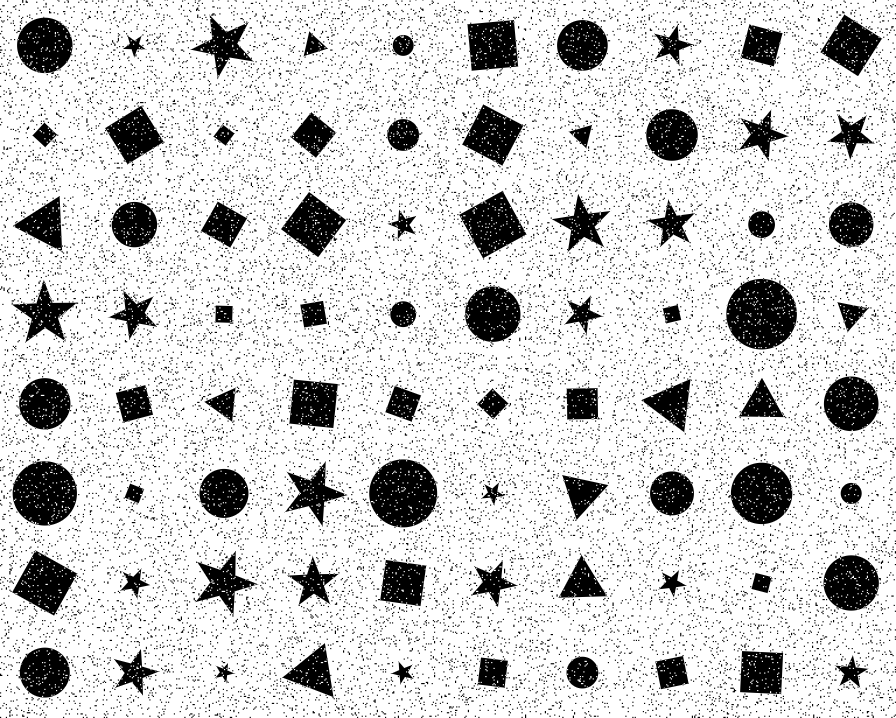
This pattern is drawn by a Shadertoy shader. Its source:

```glsl
const float PI = 3.14159265;
const float COLUMNS = 10.0;
const float ROWS = 8.0;
const float GRAINS_ACROSS = 768.0;
const float GRAIN_DENSITY = 0.055;

// Three independent random values in 0..1 for an integer cell
vec3 hash3(ivec2 cell, uint seed) {
    uvec3 v = uvec3(uvec2(cell + 4096), seed) * 1664525u + 1013904223u;
    v.x += v.y * v.z;
    v.y += v.z * v.x;
    v.z += v.x * v.y;
    v ^= v >> 16u;
    v.x += v.y * v.z;
    v.y += v.z * v.x;
    v.z += v.x * v.y;
    return vec3(v >> 8u) / 16777216.0;
}

vec2 rotate(vec2 p, float angle) {
    float c = cos(angle), s = sin(angle);
    return vec2(c * p.x - s * p.y, s * p.x + c * p.y);
}

// Star with straight edges; inner = cos(PI / points) gives a regular polygon
float starDistance(vec2 p, float points, float radius, float inner) {
    float halfSector = PI / points;
    float angle = mod(atan(p.x, p.y) + halfSector, 2.0 * halfSector) - halfSector;
    vec2 folded = length(p) * vec2(cos(angle), abs(sin(angle)));
    vec2 tip = vec2(radius, 0.0);
    vec2 notch = radius * inner * vec2(cos(halfSector), sin(halfSector));
    vec2 edge = notch - tip;
    return dot(folded - tip, normalize(vec2(edge.y, -edge.x)));
}

float polygonDistance(vec2 p, float sides, float radius) {
    return starDistance(p, sides, radius, cos(PI / sides));
}

// One randomly chosen, sized and turned shape per cell
float shapeDistance(vec2 p, vec3 random) {
    float radius = mix(0.10, 0.40, random.y);
    vec2 turned = rotate(p, random.z * 2.0 * PI);
    if (random.x < 0.32) return length(p) - radius;
    if (random.x < 0.60) return polygonDistance(turned, 4.0, radius);
    if (random.x < 0.75) return polygonDistance(turned, 3.0, radius);
    return starDistance(turned, 5.0, radius, 0.4);
}

// Share of the pixel box covered by speckled grain squares
float grainCoverage(vec2 center, float width, float density) {
    vec2 low = center - 0.5 * width;
    vec2 high = center + 0.5 * width;
    ivec2 first = ivec2(floor(low));
    ivec2 last = ivec2(floor(high));
    float covered = 0.0;
    for (int y = first.y; y <= last.y; y++) {
        for (int x = first.x; x <= last.x; x++) {
            vec2 corner = vec2(x, y);
            vec2 overlap = max(min(high, corner + 1.0) - max(low, corner), 0.0);
            float speck = step(hash3(ivec2(x, y), 7u).x, density);
            covered += speck * overlap.x * overlap.y;
        }
    }
    return covered / (width * width);
}

void mainImage(out vec4 fragColor, in vec2 fragCoord) {
    // Square cells, centered vertically
    float pixel = COLUMNS / iResolution.x;
    vec2 grid = vec2(fragCoord.x, fragCoord.y - 0.5 * iResolution.y) * pixel;
    grid.y += 0.5 * ROWS;
    vec2 cell = floor(grid);

    // Shapes
    float d = shapeDistance(grid - cell - 0.5, hash3(ivec2(cell), 23u));
    float ink = clamp(0.5 - d / pixel, 0.0, 1.0);

    // Salt and pepper wear inverts ink and paper alike
    float grainWidth = GRAINS_ACROSS / iResolution.x;
    float grain = grainCoverage(fragCoord * grainWidth, grainWidth, GRAIN_DENSITY);
    ink = mix(ink, 1.0 - ink, grain);

    vec3 paperColor = vec3(1.0);
    vec3 inkColor = vec3(0.0);
    fragColor = vec4(mix(paperColor, inkColor, ink), 1.0);
}
```
